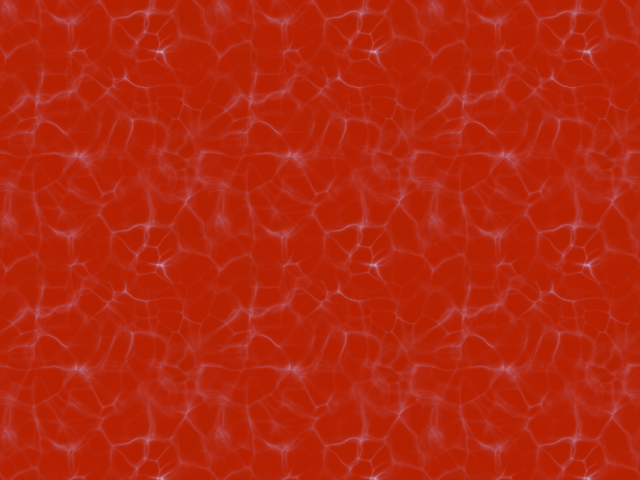
A Shadertoy shader for this texture:

```glsl
// Seamless tile of pale, web-like light filaments over a deep red ground.
// Warped periodic cell borders are drawn as bundles of drifting strands;
// smooth noise makes them fade, fray and flare up at the junctions.

const float TILES_ACROSS = 3.0;
const int STRANDS = 6;

const vec3 RED_GROUND = vec3(0.71, 0.125, 0.01);
const vec3 DARK_PATCH = vec3(0.68, 0.13, 0.0);
const vec3 ROSE_HAZE = vec3(0.715, 0.26, 0.255);
const vec3 PALE_LIGHT = vec3(0.84, 0.76, 0.92);
const float HAZE_LEVEL = 0.25;

vec2 hash22(vec2 p) {
    vec3 q = fract(p.xyx * vec3(0.1031, 0.1030, 0.0973));
    q += dot(q, q.yzx + 33.33);
    return fract((q.xx + q.yz) * q.zy);
}

// Random pair for a lattice cell, wrapped so that the lattice repeats
vec2 cellHash(vec2 cell, float period, float seed) {
    vec2 wrapped = cell - period * floor((cell + 0.5) / period);
    return hash22(wrapped + seed * 17.0 + 3.0);
}

// Two channels of smooth noise with "period" lattice cells per tile
vec2 tileNoise(vec2 tile, float period, float seed) {
    vec2 p = tile * period;
    vec2 i = floor(p);
    vec2 f = p - i;
    vec2 u = f * f * f * (f * (f * 6.0 - 15.0) + 10.0);
    vec2 low = mix(cellHash(i, period, seed),
                   cellHash(i + vec2(1.0, 0.0), period, seed), u.x);
    vec2 high = mix(cellHash(i + vec2(0.0, 1.0), period, seed),
                    cellHash(i + vec2(1.0, 1.0), period, seed), u.x);
    return mix(low, high, u.y);
}

// x: nearness measure to a cell border, y: to a junction of three cells
vec2 cellBorders(vec2 tile, float period, float seed) {
    vec2 p = tile * period;
    vec2 base = floor(p);
    vec3 nearest = vec3(9.0);
    for (int y = -2; y <= 2; y++) {
        for (int x = -2; x <= 2; x++) {
            vec2 cell = base + vec2(x, y);
            vec2 point = cell + cellHash(cell, period, seed);
            float d = length(point - p);
            if (d < nearest.x) nearest = vec3(d, nearest.xy);
            else if (d < nearest.y) nearest = vec3(nearest.x, d, nearest.y);
            else nearest.z = min(nearest.z, d);
        }
    }
    return nearest.yz - nearest.x;
}

// Bends the tile coordinates at three scales
vec2 warp(vec2 tile, float seed) {
    vec2 bend = 0.10 * (tileNoise(tile, 3.0, seed) - 0.5);
    bend += 0.045 * (tileNoise(tile, 9.0, seed + 1.0) - 0.5);
    bend += 0.012 * (tileNoise(tile, 23.0, seed + 2.0) - 0.5);
    return tile + bend;
}

// Light of one web: strands that meet in places and fan out in others
float lightWeb(vec2 tile, float period, float fray, float seed) {
    vec2 bent = warp(tile, seed);
    vec2 vary = tileNoise(tile, 8.0, seed + 3.0);
    float fade = smoothstep(0.2, 0.85, vary.x);
    float gain = 0.25 + 0.65 * fade * fade;
    float spread = fray * mix(0.1, 1.0, smoothstep(0.25, 0.8, vary.y));
    float light = 0.0;
    for (int i = 0; i < STRANDS; i++) {
        vec2 drift = tileNoise(tile, 10.0, seed + 5.0 + float(i)) - 0.5;
        vec2 border = cellBorders(bent + spread * drift, period, seed);
        light += 0.42 * exp(-border.x / 0.05);
        light += 0.06 * exp(-border.x / 0.20);
        light += 0.45 * exp(-border.y / 0.07);
    }
    return gain * light / float(STRANDS);
}

void mainImage(out vec4 fragColor, in vec2 fragCoord) {
    vec2 tile = fract(fragCoord / iResolution.x * TILES_ACROSS);

    // Coarse bright web above a finer, fainter one
    float light = lightWeb(tile, 6.0, 0.055, 1.0);
    light += 0.55 * lightWeb(tile, 9.0, 0.07, 21.0);
    light = clamp(light - 0.015, 0.0, 1.0);

    // Slightly darker patches in the ground
    float patches = smoothstep(0.65, 0.95, tileNoise(tile, 6.0, 41.0).x);
    vec3 ground = mix(RED_GROUND, DARK_PATCH, 0.5 * patches);

    // Faint light tints the ground rose, strong light turns it pale
    vec3 color = mix(ground, ROSE_HAZE, min(light / HAZE_LEVEL, 1.0));
    float glare = max(light - HAZE_LEVEL, 0.0) / (1.0 - HAZE_LEVEL);
    fragColor = vec4(mix(color, PALE_LIGHT, glare), 1.0);
}
```
